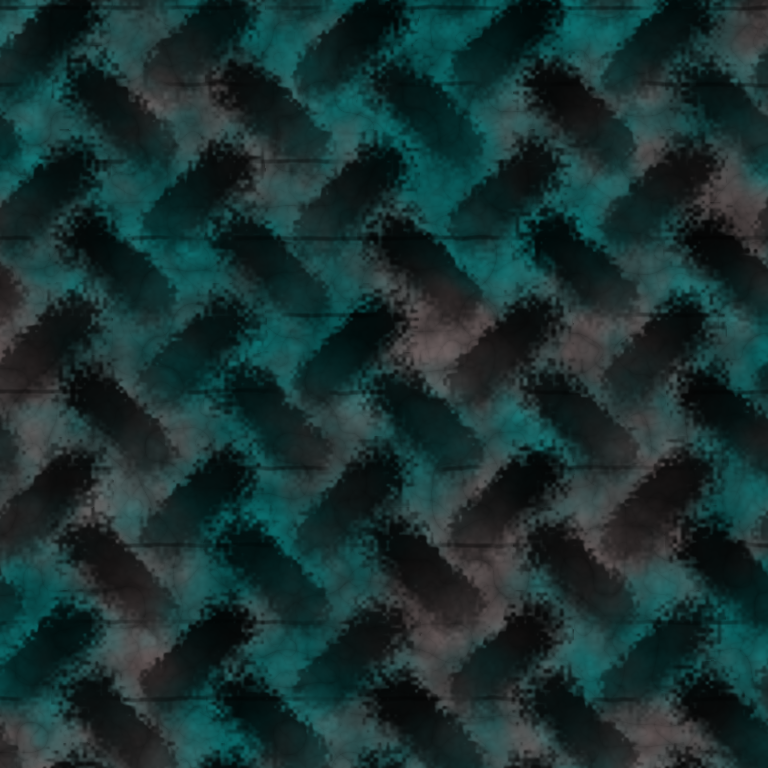
Reproduce this pattern procedurally as a three.js fragment shader.

```glsl
varying vec2 vUv;

const float REPEATS = 5.0;
const vec3 TEAL = vec3(0.05, 0.52, 0.52);
const vec3 ASH = vec3(0.47, 0.42, 0.42);

float hash(vec2 p) {
  vec3 q = fract(vec3(p.xyx) * 0.1031);
  q += dot(q, q.yzx + 33.33);
  return fract((q.x + q.y) * q.z);
}

float noise(vec2 p) {
  vec2 i = floor(p);
  vec2 f = fract(p);
  f = f * f * (3.0 - 2.0 * f);
  float low = mix(hash(i), hash(i + vec2(1.0, 0.0)), f.x);
  float high = mix(hash(i + vec2(0.0, 1.0)), hash(i + vec2(1.0, 1.0)), f.x);
  return mix(low, high, f.y);
}

float fbm(vec2 p) {
  float sum = 0.0;
  float amp = 0.5;
  for (int i = 0; i < 4; i++) {
    sum += amp * noise(p);
    p = mat2(1.6, 1.2, -1.2, 1.6) * p + 17.3;
    amp *= 0.5;
  }
  return sum / 0.9375;
}

// Cloud brightness with thin dark creases
float creases(vec2 p) {
  float sum = 0.0;
  float amp = 0.5;
  for (int i = 0; i < 3; i++) {
    sum += amp * sqrt(abs(2.0 * noise(p) - 1.0));
    p = mat2(1.6, 1.2, -1.2, 1.6) * p + 9.1;
    amp *= 0.5;
  }
  return sum / 0.875;
}

// Slanted brush dab: dark round head, crisp upper edge, fading tail
float dab(vec2 p, vec2 middle, float side, float grain) {
  vec2 d = p - middle + 0.5;
  float weight = hash(floor(d) + 40.0 + 13.0 * side);
  vec2 q = (fract(d) - 0.5) * vec2(side, 1.0);
  float along = dot(q, vec2(0.7071, -0.7071)) + 0.35;
  float across = dot(q, vec2(0.7071, 0.7071));
  float dist = length(vec2(along - clamp(along, 0.0, 0.55), across)) - 0.17;
  float head = 1.0 - smoothstep(-0.05, 0.15, along);
  float crisp = smoothstep(-0.05, 0.14, across) * (1.0 - head);
  float soft = mix(0.1, 0.035, crisp);
  dist += grain * mix(0.07, 0.15, head);
  float cover = 1.0 - smoothstep(-soft, soft, dist);
  float fade = mix(0.84, 0.42, smoothstep(0.0, 0.75, along));
  return cover * fade * mix(0.9, 1.08, weight);
}

// Faint broken line between rows
float seam(vec2 p, float wobble) {
  float y = p.y + 0.03 * wobble;
  float dist = abs(fract(2.0 * y - 0.4) - 0.5) * 0.5;
  float broken = smoothstep(0.4, 0.7, noise(p * vec2(3.0, 2.0) + 5.0));
  return broken * (1.0 - smoothstep(0.004, 0.022, dist));
}

void main() {
  vec2 p = vUv * REPEATS;
  float grain = noise(vUv * 190.0) - 0.5;
  float wobble = fbm(vUv * 28.0 + 70.0) - 0.5;

  // Patchy hue and clouded light
  float hue = smoothstep(0.27, 0.78, fbm(vUv * 7.5 + 3.7));
  float light = 0.42 + 0.4 * creases(vUv * 24.0 + 0.2 * wobble);
  light *= 0.78 + 0.5 * fbm(vUv * 17.0 + 31.0);
  light *= 1.0 + 0.1 * grain;

  // Alternating rows of opposing dabs
  vec2 warped = p + 0.05 * wobble;
  light *= 1.0 - dab(warped, vec2(0.83, 0.20), 1.0, grain);
  light *= 1.0 - dab(warped, vec2(0.23, 0.66), -1.0, grain);
  light *= 1.0 - 0.35 * seam(p, wobble);

  gl_FragColor = vec4(mix(TEAL, ASH, hue) * light, 1.0);
}
```
